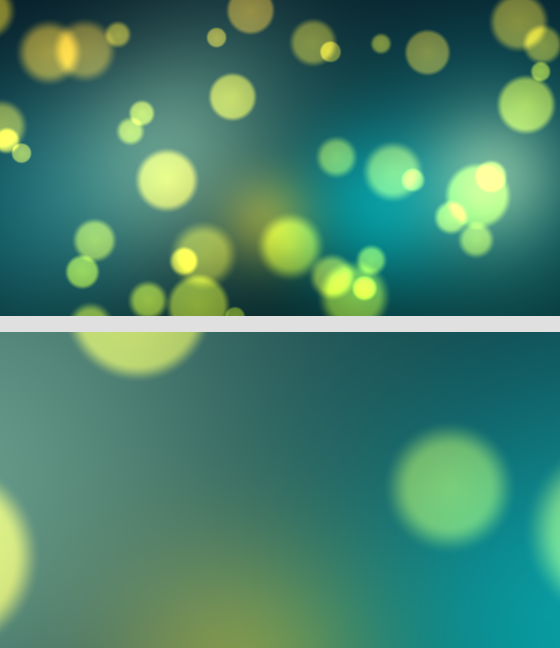
Top: the whole. Bottom: its middle third, enlarged.
This background is drawn by a WebGL 1 fragment shader. Its source:

```glsl
precision highp float;

// Soft bokeh: blurred yellow light discs floating over a dark teal haze.
// The haze is a sum of Gaussian glows; the discs are scattered by a jittered
// low-discrepancy sequence and added as light, so the haze tints them.

uniform vec2 u_resolution;

#define DISC_COUNT 41
#define MIN_RADIUS 0.029
#define MAX_RADIUS 0.098
#define JITTER 0.26
#define PAIR_EVERY 5.0
#define SEED 3.7
#define WARM_LIGHT vec3(0.50, 0.32, 0.02)
#define LIME_LIGHT vec3(0.43, 0.43, 0.00)

float hash(float n) {
    return fract(sin(n * 127.1 + SEED * 31.7) * 43758.5);
}

vec2 hash2(float n) {
    return vec2(hash(n), hash(n + 57.3));
}

float glow(vec2 p, vec2 center, float radius) {
    vec2 d = (p - center) / radius;
    return exp(-dot(d, d));
}

// Dark vertical gradient lit by broad teal glows and paler cores.
vec3 haze(vec2 p, float aspect) {
    vec3 color = mix(vec3(0.02, 0.13, 0.14), vec3(0.02, 0.09, 0.13), p.y);
    color += vec3(0.06, 0.26, 0.28) * glow(p, vec2(0.06 * aspect, 0.36), 0.45);
    color += vec3(0.05, 0.30, 0.30) * glow(p, vec2(0.88 * aspect, 0.44), 0.50);
    color += vec3(0.08, 0.15, 0.13) * glow(p, vec2(0.42 * aspect, 0.78), 0.36);
    color += vec3(-0.04, 0.30, 0.31) * glow(p, vec2(0.66 * aspect, 0.34), 0.25);
    color += vec3(0.32, 0.34, 0.25) * glow(p, vec2(0.30 * aspect, 0.49), 0.34);
    color += vec3(0.40, 0.29, 0.16) * glow(p, vec2(0.88 * aspect, 0.44), 0.21);
    color += vec3(0.36, 0.23, -0.06) * glow(p, vec2(0.48 * aspect, 0.30), 0.14);
    return max(color, 0.0);
}

// A blurred disc, a little brighter in the middle.
float disc(vec2 p, vec2 center, float radius, float blur) {
    float d = length(p - center);
    float edge = 1.0 - smoothstep(radius - blur, radius + blur, d);
    return edge * (1.0 - 0.15 * min(d / radius, 1.0));
}

vec3 discLights(vec2 p, float aspect) {
    vec3 light = vec3(0.0);
    vec2 previous = vec2(0.0);
    for (int i = 0; i < DISC_COUNT; i++) {
        float id = float(i) + 1.0;
        float size = pow(hash(id + 0.31), 1.8);
        float radius = mix(MIN_RADIUS, MAX_RADIUS, size);
        float blur = radius * mix(0.12, 0.30, hash(id + 7.9));

        vec2 spot = fract(id * vec2(0.7549, 0.5698) + 0.137 * SEED);
        vec2 center = mix(vec2(-0.03), vec2(aspect + 0.03, 1.03), spot);
        center += JITTER * (hash2(id + 11.3) - 0.5);

        // Every few discs, one overlaps its predecessor.
        if (mod(id, PAIR_EVERY) < 0.5) {
            float angle = 6.2832 * hash(id + 19.1);
            center = previous + (radius + 0.03) * vec2(cos(angle), sin(angle));
        }
        previous = center;

        // Lights near the top lean towards orange.
        float warmth = clamp(0.7 * hash(id + 23.7) + 0.6 * center.y - 0.25, 0.0, 1.0);
        float strength = mix(0.85, 1.15, hash(id + 29.5));
        light += mix(LIME_LIGHT, WARM_LIGHT, warmth) * strength
               * disc(p, center, radius, blur);
    }
    return light;
}

void main() {
    float aspect = u_resolution.x / u_resolution.y;
    vec2 p = gl_FragCoord.xy / u_resolution.y;
    vec3 color = haze(p, aspect) + discLights(p, aspect);
    gl_FragColor = vec4(clamp(color, 0.0, 1.0), 1.0);
}
```
